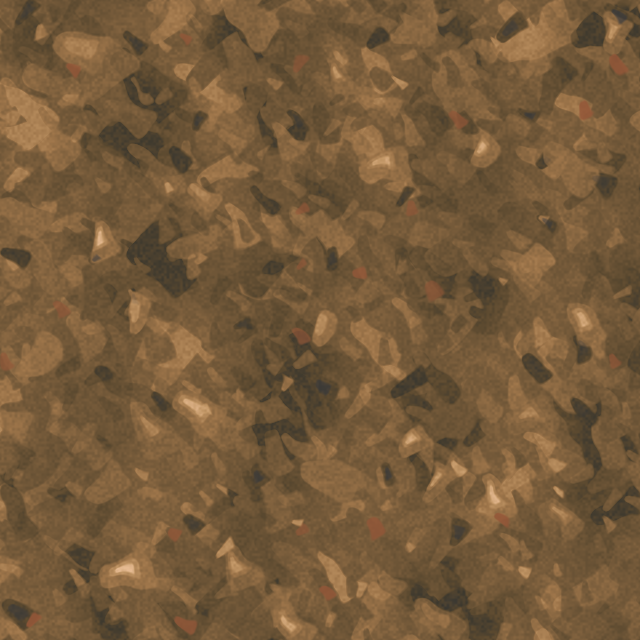
A Shadertoy shader for this texture:

```glsl
// Rough brown earth: overlapping tapered chips in muted tan and umber, mostly
// leaning down to the right, with lit nuggets, dark pits and rusty flecks.
// Each layer is a jittered cell pattern whose outlines are bent by sines.

const vec3 PIT    = vec3(0.20, 0.20, 0.18);
const vec3 UMBER  = vec3(0.355, 0.285, 0.185);
const vec3 EARTH  = vec3(0.47, 0.36, 0.23);
const vec3 TAN    = vec3(0.62, 0.46, 0.29);
const vec3 SAND   = vec3(0.76, 0.59, 0.40);
const vec3 GLINT  = vec3(0.90, 0.73, 0.57);
const vec3 RUST   = vec3(0.58, 0.34, 0.22);
const vec3 SLATE  = vec3(0.19, 0.21, 0.24);

const float LEAN        = -0.85;  // main chip direction, radians
const float LEAN_RANGE  = 1.0;    // random spread around it
const float CROSSED     = 0.28;   // share of chips lying the other way
const float SOFTNESS    = 0.0024; // edge width
const float BEND        = 0.0045; // outline distortion
const float GRAIN       = 0.15;   // fine tonal speckle
const float GRAIN_CELLS = 240.0;
const vec2  LIT_SIDE    = vec2(-0.005, 0.006); // shift of nugget hearts

vec3 hash3(vec2 p, float seed) {
    vec3 q = fract(vec3(p.xyx + seed * 7.31) * vec3(0.1031, 0.1030, 0.0973));
    q += dot(q, q.yxz + 33.33);
    return fract((q.xxy + q.yzz) * q.zyx);
}

// Smooth speckle between -0.5 and 0.5.
float speckle(vec2 p) {
    vec2 i = floor(p), f = smoothstep(0.0, 1.0, fract(p));
    vec2 e = vec2(0.0, 1.0);
    float low = mix(hash3(i, 6.0).x, hash3(i + e.yx, 6.0).x, f.x);
    float high = mix(hash3(i + e, 6.0).x, hash3(i + e.yy, 6.0).x, f.x);
    return mix(low, high, f.y) - 0.5;
}

vec2 bend(vec2 p, float seed) {
    vec2 w = sin(p.yx * vec2(47.0, 41.0) + p * 23.0 + seed * vec2(1.7, 2.9));
    w += 0.5 * sin(p.yx * vec2(103.0, 91.0) - p * 57.0 + w + seed);
    return p + BEND * w;
}

// Distance to a rounded bar that widens toward one end.
float chipDistance(vec2 q, vec2 halfSize) {
    q.y /= 1.0 + 0.4 * clamp(q.x / halfSize.x, -1.0, 1.0);
    float corner = halfSize.y * 0.65;
    return length(max(abs(q) - halfSize + corner, 0.0)) - corner;
}

// Scattered chips: x = random tone times coverage, y = coverage.
vec2 chips(vec2 p, float cells, vec2 halfSize, float density, float seed) {
    vec2 g = bend(p, seed) * cells;
    vec2 home = floor(g);
    vec2 paint = vec2(0.0);
    for (int y = -1; y <= 1; y++)
    for (int x = -1; x <= 1; x++) {
        vec2 cell = home + vec2(x, y);
        vec3 a = hash3(cell + 40.0, seed);
        vec3 b = hash3(cell + 91.0, seed + 3.7);
        vec2 q = (g - cell - mix(vec2(0.1), vec2(0.9), a.xy)) / cells;
        float turn = LEAN + LEAN_RANGE * (a.z - 0.5);
        if (fract(b.z * 17.0) < CROSSED) turn += 1.6;
        float c = cos(turn), s = sin(turn);
        q = vec2(c * q.x + s * q.y, c * q.y - s * q.x);
        float d = chipDistance(q, halfSize * mix(0.6, 1.2, b.y));
        float cover = smoothstep(SOFTNESS, -SOFTNESS, d) * step(b.z, density);
        paint = mix(paint, vec2(b.x, 1.0), cover);
    }
    return paint;
}

// Lays chips over a tone; their own tones run from low to high.
float layChips(float tone, vec2 paint, float low, float high, float opacity) {
    float target = low * paint.y + (high - low) * paint.x;
    return tone + opacity * (target - tone * paint.y);
}

vec3 earthRamp(float t) {
    vec3 c = mix(PIT, UMBER, clamp(t * 4.0, 0.0, 1.0));
    c = mix(c, EARTH, clamp(t * 4.0 - 1.0, 0.0, 1.0));
    c = mix(c, TAN, clamp(t * 4.0 - 2.0, 0.0, 1.0));
    c = mix(c, SAND, clamp(t * 4.0 - 3.0, 0.0, 1.0));
    return mix(c, GLINT, clamp(t * 4.0 - 4.0, 0.0, 1.0));
}

void mainImage(out vec4 fragColor, in vec2 fragCoord) {
    vec2 p = fragCoord / iResolution.y;

    // Broad upright bands of lighter and darker ground
    float band = cos(23.0 * (p.x - 0.57) + 0.9 * sin(p.y * 7.0));
    float patches = sin(p.x * 13.0 + 2.0 * sin(p.y * 9.0)) * sin(p.y * 17.0 + 1.0);
    float ground = 0.055 * band + 0.04 * patches;
    float tone = 0.45 + ground;

    // Overlapping chips, coarse to fine
    tone = layChips(tone, chips(p, 10.0, vec2(0.070, 0.030), 0.9, 1.0),
                    0.20 + ground, 0.73 + ground, 0.65);
    tone = layChips(tone, chips(p, 18.0, vec2(0.043, 0.016), 0.8, 2.0),
                    0.22 + ground, 0.74 + ground, 0.60);
    tone = layChips(tone, chips(p, 30.0, vec2(0.021, 0.009), 0.6, 3.0),
                    0.24 + ground, 0.75 + ground, 0.55);

    // Keep the middle calm and push strong lights and darks apart
    float offset = clamp(tone - 0.485, -0.2, 0.2);
    tone = 0.485 + offset * (1.05 + 17.0 * offset * offset);

    // Dark pits, then nuggets with an off-centre heart and a glint
    vec2 pitHeart = chips(p, 9.0, vec2(0.012, 0.006), 0.36, 4.0);
    tone = layChips(tone, chips(p, 9.0, vec2(0.024, 0.011), 0.36, 4.0), 0.05, 0.24, 0.85);
    tone = layChips(tone, chips(p, 7.0, vec2(0.041, 0.021), 0.62, 5.0), 0.58, 0.78, 0.80);
    vec2 lit = p - LIT_SIDE;
    tone = layChips(tone, chips(lit, 7.0, vec2(0.024, 0.010), 0.55, 5.0), 0.66, 1.0, 0.80);
    tone = layChips(tone, chips(lit, 7.0, vec2(0.015, 0.005), 0.42, 5.0), 0.85, 1.3, 0.90);
    tone = layChips(tone, chips(p, 12.0, vec2(0.012, 0.006), 0.22, 8.0), 0.60, 1.05, 0.85);

    // Speckle, slate in the pit hearts and rusty flecks
    tone += GRAIN * speckle(p * GRAIN_CELLS);
    vec3 color = earthRamp(tone);
    color = mix(color, SLATE, 0.65 * pitHeart.x);
    vec2 fleck = chips(p, 8.0, vec2(0.014, 0.009), 0.30, 7.0);
    color = mix(color, RUST, 0.55 * fleck.y + 0.35 * fleck.x);

    fragColor = vec4(color, 1.0);
}
```
